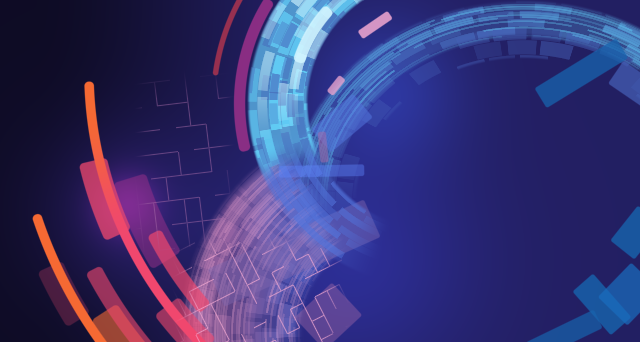
Reproduce this background procedurally as a Shadertoy shader.

```glsl
const vec3 NIGHT = vec3(.055, .045, .145);
const vec3 INDIGO = vec3(.135, .12, .385);
const vec3 BLUE = vec3(.27, .38, .72);
const vec3 CYAN = vec3(.38, .8, .96);
const vec3 ICE = vec3(.82, .96, 1);
const vec3 TEAL = vec3(.09, .39, .68);
const vec3 MAUVE = vec3(.66, .42, .66);
const vec3 PLUM = vec3(.61, .19, .54);
const vec3 PINK = vec3(.94, .28, .43);
const vec3 ROSE = vec3(.95, .66, .82);
const vec3 ORANGE = vec3(.96, .41, .2);

float hash(vec2 p) {
  vec3 q = fract(p.xyx * .1031);
  q += dot(q, q.yzx + 33.33);
  return fract((q.x + q.y) * q.z);
}

// Radius and angle; zero points left, positive angles go up
vec2 toPolar(vec2 d) { return vec2(length(d), atan(d.y, -d.x)); }

vec2 turn(vec2 p, float a) { return mat2(cos(a), -sin(a), sin(a), cos(a)) * p; }

float band(float v, float lo, float hi, float soft) {
  return smoothstep(lo - soft, lo + soft, v) * smoothstep(hi + soft, hi - soft, v);
}

float glow(vec2 p, vec2 centre, float size) {
  vec2 d = (p - centre) / size;
  return exp(-dot(d, d));
}

float roundBox(vec2 p, vec2 extent, float corner, float px) {
  corner = min(corner, min(extent.x, extent.y));
  vec2 q = abs(p) - extent + corner;
  float d = length(max(q, 0.)) + min(max(q.x, q.y), 0.) - corner;
  return smoothstep(px, -px, d);
}

// Tilted box: centre in xy, half size in zw
float slab(vec2 p, vec4 box, float a, float px) {
  return roundBox(turn(p - box.xy, a), box.zw, .007, px);
}

// Bent box: radii in xy, angles in zw
float arcBox(vec2 polar, vec4 box, float px) {
  vec2 mid = .5 * (box.xz + box.yw), k = vec2(1, mid.x);
  return roundBox((polar - mid) * k, .5 * (box.yw - box.xz) * k, .013, px);
}

// Scattered blocks in shifted rows, each with its own opacity
float blocks(vec2 q, vec2 size, float seed, float px) {
  vec2 g = q / size;
  g.y += 7. * hash(vec2(floor(g.x) + 40., seed));
  float h = hash(floor(g) + 50. + seed * 17.);
  vec2 extent = size * vec2(.48, .3 + .19 * h);
  return step(.42, h) * h * roundBox((fract(g) - .5) * size, extent, .003, px);
}

// Random edges of a grid
float circuit(vec2 q, vec2 size, float seed, float px) {
  vec2 g = q / size, n = floor(g + .5), c = floor(g);
  vec2 line = smoothstep(px, -px, abs(g - n) * size - .0012);
  float v = step(.48, hash(vec2(n.x, c.y) + 60. + seed));
  float h = step(.55, hash(vec2(c.x, n.y) + 90. + seed));
  return max(v * line.x, h * line.y);
}

void paint(inout vec3 col, vec3 ink, float amount) { col = mix(col, ink, amount); }

void mainImage(out vec4 fragColor, in vec2 fragCoord) {
  vec2 p = fragCoord / iResolution.y;
  float px = .8 / iResolution.y;

  // Backdrop and glows
  vec3 col = mix(NIGHT, INDIGO, smoothstep(.1, .95, p.x));
  col += vec3(.04, .09, .22) * glow(p, vec2(1.13, .74), .22);
  col += vec3(.04, .06, .2) * glow(p, vec2(1.03, .24), .35);
  col += vec3(.07, .05, .18) * glow(p, vec2(.36, .38), .26);
  col += vec3(.24, .04, .22) * glow(p, vec2(.37, .4), .09);

  // Wide ring on the right
  vec2 ring = toPolar((p - vec2(1.53, .405)) / vec2(1, .87));
  float top = band(ring.y, .15, 2.6, .25);
  float rim = band(ring.x, .565, .675, .012) * top;
  float inner = band(ring.x, .49, .59, .005) * top;
  vec3 ringInk = mix(BLUE, CYAN, .15 + .35 * smoothstep(1.4, 2., ring.y));
  paint(col, ringInk, rim * (.35 + .5 * blocks(ring, vec2(.027, .2), 1., px)));
  paint(col, BLUE, inner * .55 * blocks(ring, vec2(.05, .19), 2., px));
  paint(col, CYAN, rim * .5 * blocks(ring, vec2(.007, .9), 3., px));

  // Translucent slabs at the right
  paint(col, TEAL, .75 * slab(p, vec4(1.7, .786, .14, .034), .55, px));
  paint(col, BLUE, .7 * slab(p, vec4(1.85, .755, .06, .04), -.6, px));
  paint(col, TEAL, .8 * slab(p, vec4(1.86, .32, .065, .045), .9, px));
  paint(col, TEAL, .8 * slab(p, vec4(1.76, .11, .085, .04), -.85, px));
  paint(col, TEAL * 1.1, .7 * slab(p, vec4(1.84, .14, .07, .06), .8, px));
  paint(col, TEAL, .7 * slab(p, vec4(1.65, .02, .11, .03), .45, px));

  // Mauve sweep at the lower middle
  vec2 sweep = toPolar(p - vec2(1.165, .029));
  float fan = band(sweep.x, .3, .62, .025) * band(sweep.y, -.15, .98, .08);
  vec3 fanInk = mix(MAUVE, BLUE * 1.2, smoothstep(.64, .95, p.x));
  paint(col, fanInk, fan * mix(.32, .48, smoothstep(.3, .55, sweep.x)));
  for (float i = 0.; i < 3.; i++)
    paint(col, mix(fanInk, ROSE, .1 * i), fan * .4 * blocks(sweep, vec2(.05, .18) + i * vec2(.02, .06), 4. + i, px));
  paint(col, ROSE, fan * .35 * blocks(sweep, vec2(.007, .7), 8., px));
  paint(col, mix(MAUVE, BLUE, .4), .45 * slab(p, vec4(.86, .26, .25, .06), .42, px));
  paint(col, MAUVE, .4 * slab(p, vec4(.96, .075, .075, .065), .75, px));

  // Bright cyan arc and its fading tail
  vec2 arc = toPolar(p - vec2(1.262, .697));
  float width = band(arc.x, .365, .535, .006);
  float bright = width * band(arc.y, -.36, 1.4, .1);
  float tail = width * band(arc.y, -1.1, -.3, .16);
  paint(col, BLUE * 1.2, tail * (.25 + .6 * blocks(arc, vec2(.021, .4), 9., px)));
  paint(col, mix(BLUE, CYAN, .75), bright * .8);
  paint(col, CYAN, bright * blocks(arc, vec2(.034, .24), 10., px));
  paint(col, BLUE, bright * .6 * blocks(arc, vec2(.025, .17), 11., px));
  paint(col, ICE, bright * .8 * smoothstep(-.3, .3, arc.y) * blocks(arc, vec2(.03, .28), 12., px));
  paint(col, ICE, .9 * arcBox(arc, vec4(.39, .425, .3, .75), px));
  paint(col, PLUM, .85 * arcBox(arc, vec4(.545, .578, -.25, .57), px));
  paint(col, PINK * .72, .85 * arcBox(arc, vec4(.63, .646, .13, .6), px));

  // Loose pieces inside the arc
  paint(col, BLUE * 1.2, .55 * slab(p, vec4(1, .64, .08, .045), .7, px));
  paint(col, BLUE * 1.4, .4 * slab(p, vec4(.94, .5, .125, .017), .02, px));
  paint(col, ROSE, .85 * slab(p, vec4(1.097, .927, .053, .014), .6, px));
  paint(col, ROSE, .75 * slab(p, vec4(.983, .75, .03, .012), .9, px));
  paint(col, MAUVE, .5 * slab(p, vec4(.945, .57, .012, .045), .1, px));

  // Warm blocks and arcs on the left
  vec2 warm = toPolar(p - vec2(1.391, .792));
  paint(col, PLUM, .5 * arcBox(warm, vec4(1.01, 1.11, -.55, -.3), px));
  paint(col, PINK, .75 * arcBox(warm, vec4(1.108, 1.192, -.43, -.23), px));
  paint(col, PINK, .7 * arcBox(warm, vec4(1.03, 1.075, -.72, -.465), px));
  paint(col, PINK, .6 * arcBox(warm, vec4(1.09, 1.18, -.8, -.65), px));
  paint(col, PINK, .25 * arcBox(warm, vec4(1.33, 1.41, -.56, -.43), px));
  paint(col, ORANGE, .6 * arcBox(warm, vec4(1.25, 1.34, -.9, -.575), px));
  paint(col, PINK, .6 * arcBox(warm, vec4(1.235, 1.285, -.9, -.478), px));
  vec3 heat = mix(ORANGE, PINK, smoothstep(-.1, -.45, warm.y));
  paint(col, heat, arcBox(warm, vec4(1.117, 1.145, -1, -.027), px));
  paint(col, ORANGE, arcBox(warm, vec4(1.338, 1.366, -1.1, -.315), px));

  // Circuit traces
  float leftZone = band(p.x, .42, .66, .03) * band(p.y, .3, .74, .06);
  float lowZone = band(p.x, .55, .98, .05) * band(p.y, -.1, .28, .04);
  paint(col, MAUVE, leftZone * .6 * circuit(turn(p, -1.45), vec2(.07, .045), 1., px));
  paint(col, ROSE, lowZone * .85 * circuit(turn(p, -1.1), vec2(.06, .04), 2., px));
  fragColor = vec4(col, 1);
}
```
